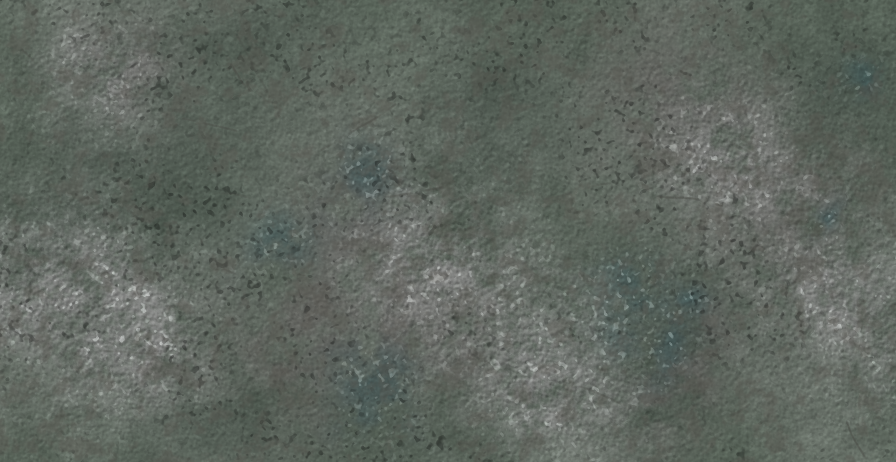
This texture is drawn by a Shadertoy shader. Its source:

```glsl
// Weathered grey-green plaster with worn pale patches, brown stains and teal patina.

float hash(vec2 p) {
    vec3 q = fract(vec3(p.xyx) * 0.1031);
    q += dot(q, q.yzx + 33.33);
    return fract((q.x + q.y) * q.z);
}

float noise(vec2 p) {
    vec2 i = floor(p), f = fract(p);
    f = f * f * (3.0 - 2.0 * f);
    return mix(mix(hash(i), hash(i + vec2(1, 0)), f.x),
               mix(hash(i + vec2(0, 1)), hash(i + vec2(1, 1)), f.x), f.y);
}

float fbm(vec2 p) {
    float sum = 0.0, gain = 0.5;
    for (int i = 0; i < 5; i++) {
        sum += gain * noise(p);
        p = mat2(1.6, 1.2, -1.2, 1.6) * p + 17.3;
        gain *= 0.5;
    }
    return sum;
}

// Two turned noise layers, which hide the lattice
float grain(vec2 p) {
    return 0.5 * (noise(mat2(0.8, 0.6, -0.6, 0.8) * p + 60.0)
                + noise(mat2(0.9, -0.44, 0.44, 0.9) * p * 1.2 + 190.0));
}

// Soft blobs: centre in xy, radius in z
float stains(vec2 p, vec3 blobs[7]) {
    float sum = 0.0;
    for (int i = 0; i < 7; i++) {
        vec2 d = (p - blobs[i].xy) / blobs[i].z;
        sum += exp(-dot(d, d));
    }
    return min(sum, 1.0);
}

// Thin faint scratches, scattered and slightly bent
float scratches(vec2 p) {
    float mark = 0.0;
    p += 0.012 * (vec2(noise(p * 14.0), noise(p * 14.0 + 40.0)) - 0.5);
    for (int i = 0; i < 26; i++) {
        float k = float(i);
        vec2 start = vec2(hash(vec2(k, 3.0)) * 1.94, hash(vec2(k, 7.0)));
        float angle = mix(-1.2, 0.7, hash(vec2(k, 11.0)));
        float size = mix(0.05, 0.2, hash(vec2(k, 19.0)));
        vec2 dir = vec2(cos(angle), sin(angle)), d = p - start;
        float along = clamp(dot(d, dir), 0.0, size);
        float line = 1.0 - smoothstep(0.0005, 0.004, length(d - dir * along));
        mark = max(mark, line * mix(0.2, 0.8, hash(vec2(k, 23.0))));
    }
    return mark * smoothstep(0.3, 0.65, noise(p * 30.0));
}

void mainImage(out vec4 fragColor, in vec2 fragCoord) {
    vec2 p = fragCoord / iResolution.y;
    vec2 warp = vec2(fbm(p * 5.0), fbm(p * 5.0 + 31.0)) - 0.48;
    vec2 q = p + 0.22 * warp;
    float cloud = fbm(p * 4.0 + 9.0);
    float mottle = fbm(p * 20.0 + 5.0);
    float crumbs = fbm(p * 75.0 + 50.0);

    // Broad layout of the worn, stained and tinted areas
    float worn = stains(q, vec3[7](vec3(0.1, 0.35, 0.2), vec3(0.96, 0.47, 0.17),
        vec3(1.86, 0.33, 0.19), vec3(1.2, 0.2, 0.2), vec3(0.22, 0.83, 0.13),
        vec3(1.58, 0.62, 0.15), vec3(0.36, 0.3, 0.14)));
    float brown = stains(q, vec3[7](vec3(0.68, 0.27, 0.18), vec3(0.92, 0.3, 0.15),
        vec3(1.72, 0.5, 0.17), vec3(1.5, 0.2, 0.14), vec3(1.46, 0.76, 0.2),
        vec3(0.78, 0.57, 0.14), vec3(0.28, 0.85, 0.12)));
    float deep = stains(q, vec3[7](vec3(0.2, 0.58, 0.17), vec3(1.1, 0.73, 0.15),
        vec3(0.52, 0.88, 0.2), vec3(0.5, 0.08, 0.15), vec3(1.5, 0.26, 0.15),
        vec3(0.42, 0.58, 0.12), vec3(1.84, 0.78, 0.14)));
    float teal = stains(q, vec3[7](vec3(0.81, 0.62, 0.075), vec3(0.62, 0.48, 0.08),
        vec3(1.34, 0.37, 0.065), vec3(1.47, 0.3, 0.07), vec3(0.83, 0.17, 0.08),
        vec3(1.88, 0.79, 0.05), vec3(1.78, 0.53, 0.04)));

    // Paint layers
    vec3 color = mix(vec3(0.335, 0.38, 0.338), vec3(0.405, 0.44, 0.405),
                     smoothstep(0.28, 0.66, cloud));
    color = mix(color, vec3(0.288, 0.333, 0.297), 0.72 * deep);
    color = mix(color, vec3(0.357, 0.357, 0.342),
                brown * smoothstep(0.2, 0.65, mottle) * 0.85);
    color = mix(color, vec3(0.505, 0.507, 0.503),
                worn * smoothstep(0.15, 0.7, mottle * 0.5 + crumbs * 0.5) * 0.92);
    color = mix(color, vec3(0.24, 0.325, 0.325),
                teal * smoothstep(0.2, 0.65, mottle) * 0.75);

    // Pebbled relief lit from the upper left, strongest where worn
    vec2 toLight = vec2(-0.0025, 0.0035);
    float relief = grain(p * 125.0) - grain((p + toLight) * 125.0);
    relief += 0.7 * (crumbs - fbm((p + toLight) * 75.0 + 50.0));
    color *= 1.0 + relief * mix(0.24, 0.44, worn);
    color *= 1.0 + 0.14 * (grain(p * 210.0) - 0.5) + 0.2 * (mottle - 0.48);

    // Pale flecks, dark pits and rusty specks
    float fleck = smoothstep(0.62, 0.82, grain(p * 120.0 + 70.0));
    color += fleck * (0.025 + 0.17 * worn * smoothstep(0.3, 0.6, mottle)
             + 0.13 * teal) * vec3(0.97, 1.0, 1.0);
    float pit = smoothstep(0.62, 0.82, grain(p * 105.0 + 130.0));
    color *= 1.0 - pit * (0.1 + 0.2 * smoothstep(0.42, 0.65, fbm(p * 7.0 + 80.0)));
    float rust = smoothstep(0.52, 0.7, fbm(p * 30.0 + 200.0));
    color = mix(color, vec3(0.335, 0.325, 0.3), rust * 0.35);

    color = mix(color, vec3(0.27, 0.27, 0.25), 0.55 * scratches(p));
    fragColor = vec4(color, 1.0);
}
```
